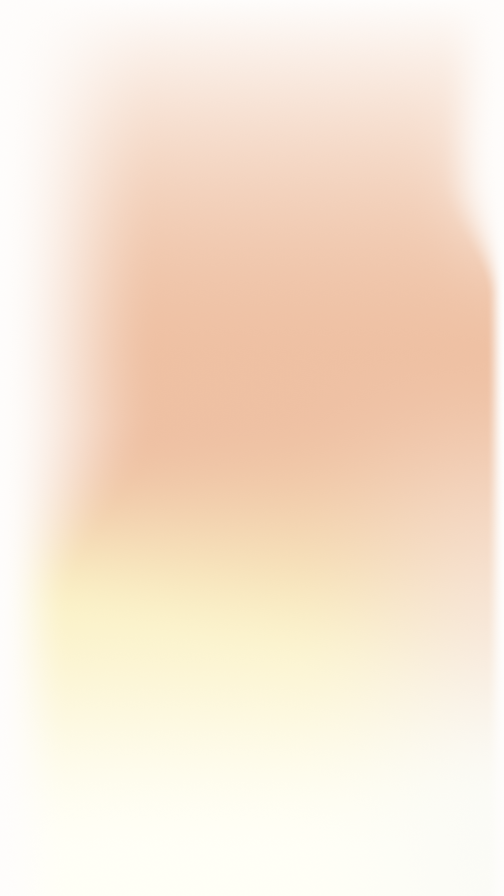
Write a WebGL 1 fragment shader that draws this background.

```glsl
precision highp float;
// A soft, blurred glow on warm white: peach above, melting into pale yellow.
// Two vertical colour ramps (centre and right side) are blended across the
// width, then faded to paper by edge masks whose widths vary with height.

uniform vec2 u_resolution;

#define PAPER vec3(0.996, 0.990, 0.984)
#define PEACH vec3(0.935, 0.755, 0.640)
#define YELLOW vec3(0.982, 0.945, 0.775)
#define IVORY vec3(1.000, 0.998, 0.965)
#define BLUSH vec3(0.965, 0.880, 0.815)
#define MIST vec3(0.984, 0.984, 0.965)
#define PEACH_DEPTH 0.40
#define LEFT_FADE vec2(0.32, 0.14)
#define RIGHT_FADE vec2(0.13, 0.035)
#define GRAIN 0.003

float hash(vec2 p) {
  return fract(sin(dot(p, vec2(127.1, 311.7))) * 43758.5453);
}

// Peach rises quickly from the top, then eases into its full strength.
vec3 upperGlow(float depth) {
  float rise = 1.0 - pow(max(1.0 - depth / PEACH_DEPTH, 0.0), 1.6);
  return mix(PAPER, PEACH, rise);
}

// Peach to yellow to ivory; the change is crisper at the left.
vec3 centreRamp(float x, float depth) {
  float start = mix(0.50, 0.42, x);
  float end = mix(0.68, 0.80, x);
  vec3 color = mix(upperGlow(depth), YELLOW, smoothstep(start, end, depth));
  return mix(color, IVORY, smoothstep(0.62, 0.96, depth));
}

// Peach to blush to a cool mist down the right side.
vec3 rightRamp(float depth) {
  vec3 color = mix(upperGlow(depth), BLUSH, smoothstep(0.38, 0.68, depth));
  return mix(color, MIST, smoothstep(0.60, 0.90, depth));
}

// Coverage of the glow: 0 at the paper border, 1 inside.
float edgeMask(float x, float depth) {
  float leftWidth = mix(LEFT_FADE.x, LEFT_FADE.y, smoothstep(0.46, 0.68, depth));
  float rightWidth = mix(RIGHT_FADE.x, RIGHT_FADE.y, smoothstep(0.20, 0.33, depth));
  float sides = smoothstep(0.0, leftWidth, x) * smoothstep(0.0, rightWidth, 1.0 - x);

  // Pale notch in the upper right.
  vec2 notch = (vec2(x, depth) - vec2(1.02, 0.17)) / vec2(0.11, 0.10);
  return sides * (1.0 - 0.8 * exp(-dot(notch, notch)));
}

void main() {
  vec2 uv = gl_FragCoord.xy / u_resolution;
  float depth = 1.0 - uv.y;

  vec3 glow = mix(centreRamp(uv.x, depth), rightRamp(depth), smoothstep(0.55, 1.05, uv.x));
  vec3 color = mix(PAPER, glow, edgeMask(uv.x, depth));

  // Faint dither against banding.
  color += (hash(gl_FragCoord.xy) - 0.5) * GRAIN;
  gl_FragColor = vec4(color, 1.0);
}
```
